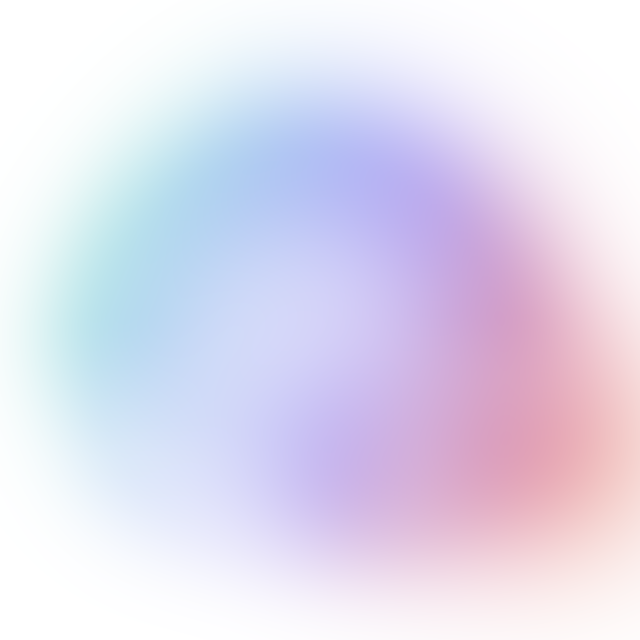
A Shadertoy shader for this background:

```glsl
// A soft pastel arch on white: a blurred ring with a pale inside, plus two glows
// at its lower right. A density field (ring + glows) blends white into a tint
// that runs from mint through blue and violet to peach along a slanted axis.

const vec3 PAPER = vec3(1.0);

// Tint ramp, evenly spaced along the slanted axis
const int STOPS = 10;
const vec3 TINTS[STOPS] = vec3[STOPS](
    vec3(0.740, 0.915, 0.900),   // mint
    vec3(0.735, 0.905, 0.920),   // cyan
    vec3(0.690, 0.830, 0.940),   // sky
    vec3(0.690, 0.765, 0.955),   // blue
    vec3(0.710, 0.710, 0.960),   // periwinkle
    vec3(0.740, 0.670, 0.935),   // violet
    vec3(0.800, 0.640, 0.840),   // mauve
    vec3(0.845, 0.600, 0.735),   // pink
    vec3(0.905, 0.635, 0.685),   // rose
    vec3(0.930, 0.680, 0.640));  // peach
const float RAMP_START = 0.20;
const float RAMP_STEP  = 0.12;
const float RAMP_BLUR  = 0.07;
const float RAMP_SLANT = 0.40;   // how far the tint shifts from top to bottom

// Ring
const vec2  RING_CENTER = vec2(0.469, 0.440);
const float RING_RADIUS = 0.306;
const float INNER_BLUR  = 0.110;
const vec2  OUTER_BLUR  = vec2(0.085, 0.107);   // at the left, at the right
const float INSIDE      = 0.50;                 // density of the pale inside
const vec2  ARCH_FADE   = vec2(0.271, 0.518);   // heights where the arch appears
const vec2  BASE_FADE   = vec2(-0.029, 0.349);  // heights where the inside appears

// Glows
const vec2  ROSE_CENTER   = vec2(0.814, 0.303);
const vec2  ROSE_SIZE     = vec2(0.163, 0.137);
const float ROSE_AMOUNT   = 0.95;
const vec2  VIOLET_CENTER = vec2(0.547, 0.271);
const vec2  VIOLET_SIZE   = vec2(0.107);
const float VIOLET_AMOUNT = 0.70;

float bell(float x) {
    return exp(-0.5 * x * x);
}

float glow(vec2 p, vec2 center, vec2 size) {
    return bell(length((p - center) / size));
}

// Normalized bell weights give a smooth ramp without kinks
vec3 tintAt(vec2 p) {
    float t = p.x + RAMP_SLANT * (1.0 - p.y);
    vec3 sum = vec3(0.0);
    float total = 0.0;
    for (int i = 0; i < STOPS; i++) {
        float w = bell((t - RAMP_START - RAMP_STEP * float(i)) / RAMP_BLUR);
        sum += TINTS[i] * w;
        total += w;
    }
    return sum / max(total, 1e-6);
}

// Full on the upper arch, paler inside, fading outward and downward
float ringDensity(vec2 p) {
    float d = length(p - RING_CENTER) - RING_RADIUS;
    float outerBlur = mix(OUTER_BLUR.x, OUTER_BLUR.y, smoothstep(0.0, 0.4, p.x));
    float outer = bell(max(d, 0.0) / outerBlur);
    float ridge = bell(min(d, 0.0) / INNER_BLUR);
    float arch = smoothstep(ARCH_FADE.x, ARCH_FADE.y, p.y);
    float base = smoothstep(BASE_FADE.x, BASE_FADE.y, p.y);
    return mix(INSIDE, 1.0, ridge * arch) * outer * base;
}

void mainImage(out vec4 fragColor, in vec2 fragCoord) {
    vec2 uv = fragCoord / iResolution.xy;

    // Soft union of the ring and the glows
    float clear = 1.0 - ringDensity(uv);
    clear *= 1.0 - ROSE_AMOUNT * glow(uv, ROSE_CENTER, ROSE_SIZE);
    clear *= 1.0 - VIOLET_AMOUNT * glow(uv, VIOLET_CENTER, VIOLET_SIZE);

    fragColor = vec4(mix(tintAt(uv), PAPER, clear), 1.0);
}
```
